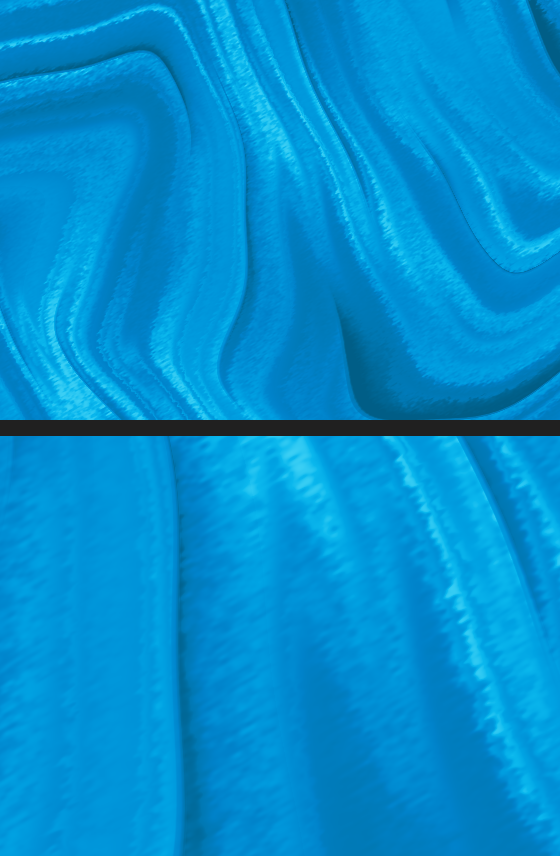
Top, the full canvas; bottom, a detail of the centre.
Give the GLSL for this texture, as a WebGL 2 fragment shader.

```glsl
#version 300 es
precision highp float;

uniform vec2 u_resolution;
out vec4 fragColor;

#define WARP 0.11       // wandering of the folds
#define FOLD_FREQ 14.0  // broadest fold, radians per canvas height
#define BANDS 4.4       // sheen bands per unit of slope
#define SHEEN 2.1       // strength of the sheen
#define CREASES 4.8     // overlapping edges per canvas height
#define SHADOW 1.6      // depth of the crease shadows
#define FRAY 0.020      // ragged edges of the sheen
#define GRAIN 0.95      // visible thread texture
#define CONTRAST 2.2

// Cumulative tone positions and the dye colours found there
const float STOPS[7] = float[7](0.03, 0.115, 0.315, 0.60, 0.83, 0.95, 1.0);
const vec3 DYES[7] = vec3[7](
    vec3(0.00, 0.37, 0.53), vec3(0.00, 0.47, 0.70), vec3(0.00, 0.51, 0.79),
    vec3(0.00, 0.58, 0.85), vec3(0.00, 0.64, 0.89), vec3(0.04, 0.72, 0.93),
    vec3(0.25, 0.82, 0.96));

float hash(vec2 c) {
    vec3 h = fract(vec3(c.xyx) * 0.1031);
    h += dot(h, h.yzx + 33.33);
    return fract((h.x + h.y) * h.z);
}

float valueNoise(vec2 p) {
    vec2 c = floor(p), f = fract(p);
    f = f * f * (3.0 - 2.0 * f);
    return mix(mix(hash(c), hash(c + vec2(1, 0)), f.x),
               mix(hash(c + vec2(0, 1)), hash(c + vec2(1, 1)), f.x), f.y);
}

// Short fibres lying along a slanted weave, centred on zero
float threads(vec2 p) {
    vec2 q = mat2(0.87, -0.5, 0.5, 0.87) * p + 7.0;
    return 0.55 * valueNoise(q * vec2(70.0, 230.0))
         + 0.45 * valueNoise(q * vec2(140.0, 300.0) + 31.0) - 0.5;
}

// Layered sines bend the cloth
vec2 ripple(vec2 p) {
    float freq = 3.5;
    for (int i = 0; i < 4; i++) {
        p += WARP / freq * sin(freq * p.yx + vec2(1.3, 4.1) * float(i + 1));
        freq *= 1.75;
    }
    return p;
}

float smoothMax(float a, float b, float k) {
    return 0.5 * (a + b + sqrt((a - b) * (a - b) + k));
}

// x runs across the folds, y along them
vec2 drape(vec2 p) {
    float tilt = mix(-0.42, 0.55, smoothstep(0.33, 1.05, p.x + 0.6 * (p.y - 0.4)));
    float leg = p.x + tilt * (p.y - 0.3);
    float crown = 1.5 * (p.y - 0.25 * p.x - 0.5);
    float bow = p.x - 1.02;
    float trough = 1.1 + 1.3 * (p.y - 0.2 - 0.9 * bow * bow);
    float across = smoothMax(leg, crown, 0.03);
    across = -smoothMax(-across, -trough, 0.006);
    return vec2(across, p.y - 0.45 * p.x);
}

vec3 dye(float tone) {
    vec3 colour = DYES[0];
    for (int i = 1; i < 7; i++) {
        float t = clamp((tone - STOPS[i - 1]) / (STOPS[i] - STOPS[i - 1]), 0.0, 1.0);
        colour = mix(colour, DYES[i], t);
    }
    return colour;
}

void main() {
    vec2 p = gl_FragCoord.xy / u_resolution.y;
    float fibre = threads(p);
    vec2 cloth = drape(ripple(p));

    // Overlapping edges: lit lip on the inner side, shadow on the outer
    float phase = cloth.x * CREASES + 0.2 * sin(cloth.y * 3.7 + 0.8);
    float edge = floor(phase + 0.5);
    float e = phase - edge;
    float strength = smoothstep(-0.4, 0.7, sin(cloth.y * 4.0 + edge * 2.4));
    float side = clamp(e / 0.025, -1.0, 1.0);
    float crease = strength * (0.55 * max(-side, 0.0) * exp(9.0 * min(e, 0.0))
                 - SHADOW * max(side, 0.0) * exp(-6.0 * max(e, 0.0)));

    // Slope of the cloth from layered folds that fade along their length
    float across = cloth.x + FRAY * fibre;
    float slope = 0.4 * strength * side * exp(-9.0 * abs(e));
    float freq = FOLD_FREQ, amp = 0.8;
    for (int i = 0; i < 4; i++) {
        float k = float(i);
        float fade = 0.6 + 0.4 * sin(cloth.y * (3.0 + 1.5 * k) + across * 4.0 + k * 2.1);
        slope += amp * fade * sin(freq * across + 1.9 * k + 0.8 * sin(cloth.y * (2.3 + k)));
        freq *= 1.75;
        amp *= 0.54;
    }

    // Satin reflects in narrow bands of equal slope, with finer ones between
    float turn = slope * BANDS + 1.1 * sin(cloth.y * 2.6) + 0.6;
    float band = 0.5 + 0.5 * sin(turn);
    float fine = 0.5 + 0.5 * sin(1.9 * turn + 3.0 * cloth.y + 1.0);
    float gate = 0.35 + 0.65 * smoothstep(-0.6, 0.7, sin(cloth.y * 5.0 + across * 6.0 + 0.5));
    float sheen = gate * (0.85 * pow(band, 5.0) + 0.4 * pow(fine, 5.0));
    sheen *= mix(1.0, smoothstep(0.6, 1.0, abs(side)), strength);
    float broad = 0.28 * sin(p.x * 4.1 + 1.7 * sin(p.y * 3.0)) * sin(p.y * 4.6 + 1.0);

    float light = 0.55 * slope + SHEEN * (sheen - 0.2) + crease + broad
                + GRAIN * fibre * (0.25 + 2.2 * sheen);
    float tone = 1.0 / (1.0 + exp(-CONTRAST * (light + 0.12)));
    fragColor = vec4(dye(tone), 1.0);
}
```
